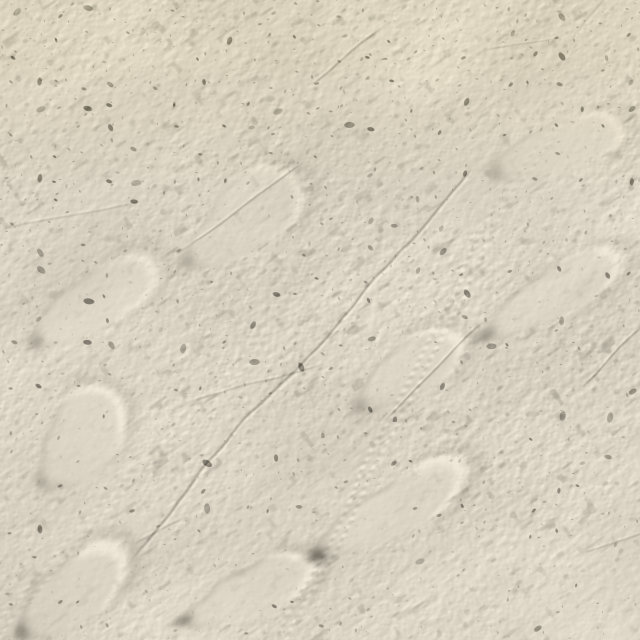
A Shadertoy shader for this texture:

```glsl
// Pale trodden sand in low sunlight: embossed grain, dark grit, soft footprints,
// scratches and small animal trails. Every layer adds to one brightness value,
// which is finally mapped onto a ramp from shadowed to sunlit sand.

const vec3 SHADOW_SAND = vec3(0.51, 0.49, 0.44);
const vec3 SUNLIT_SAND = vec3(0.89, 0.86, 0.80);
const float TAU = 6.2831853;
const int PRINT_COUNT = 9;
const int SCRATCH_COUNT = 9;

float hash(vec2 p) {
    return fract(sin(dot(p, vec2(127.1, 311.7))) * 43758.5453);
}

vec2 hash2(vec2 p) {
    return vec2(hash(p), hash(p + 37.3));
}

vec2 rotate(vec2 p, float angle) {
    float c = cos(angle), s = sin(angle);
    return vec2(c * p.x + s * p.y, c * p.y - s * p.x);
}

float bump(float x, float width) {
    return exp(-x * x / (width * width));
}

float noise(vec2 p) {
    vec2 i = floor(p), f = fract(p);
    f = f * f * (3.0 - 2.0 * f);
    return mix(mix(hash(i), hash(i + vec2(1, 0)), f.x),
               mix(hash(i + vec2(0, 1)), hash(i + vec2(1, 1)), f.x), f.y);
}

float fbm(vec2 p) {
    float sum = 0.0, amp = 0.5;
    for (int i = 0; i < 4; i++) {
        sum += amp * noise(p);
        p = rotate(p, 0.6) * 2.03 + 11.7;
        amp *= 0.5;
    }
    return sum;
}

vec2 wobble(vec2 p, float scale) {
    return vec2(noise(p * scale), noise(p * scale + 17.0)) - 0.5;
}

float grainHeight(vec2 p) {
    vec2 q = rotate(p, 0.6);
    return noise(q * vec2(85.0, 125.0)) + 0.6 * noise(q * vec2(190.0, 250.0) + 5.0);
}

// Dark grit: one randomly turned oval per occupied cell.
float grit(vec2 p, float cells, float share, float darkness) {
    vec2 id = floor(p * cells);
    vec2 r = hash2(id + cells), jitter = hash2(id + cells + 71.0);
    vec2 q = rotate(fract(p * cells) - mix(vec2(0.25), vec2(0.75), jitter), r.y * TAU);
    float radius = mix(0.06, 0.18, pow(jitter.x, 3.0));
    float soft = 0.0014 * cells;
    float d = length(q * vec2(0.8, 1.4)) - radius;
    return step(r.x, share) * smoothstep(soft, -soft, d) * darkness * (0.4 + 0.6 * r.y);
}

// Returns shading in x and the smooth pressed area in y.
vec2 footprint(vec2 p, vec2 center, float angle, vec2 size, float heelDepth) {
    vec2 q = rotate(p - center, angle) / size;
    q.y /= max(0.45, 0.85 + 0.25 * q.x);
    float d = length(q) - 1.0;
    float toe = smoothstep(0.1, 0.9, q.x);
    float lip = bump(d, 0.10) * toe;
    float lipShade = bump(d - 0.22, 0.13) * toe;
    float wall = bump(d + 0.05, 0.13) * smoothstep(0.3, -0.7, q.x - 0.6 * q.y);
    float heel = bump(length((q - vec2(-0.93, 0.05)) / vec2(0.15, 0.34)), 1.0);
    float inside = smoothstep(0.10, -0.10, d);
    float shade = 0.075 * lip - 0.055 * lipShade - 0.06 * wall - heelDepth * heel;
    return vec2(shade + 0.008 * inside, inside);
}

// A groove with a dark bed and a bright bank; d is the signed distance.
float groove(float d, float width) {
    return 0.06 * bump(d - 1.9 * width, width) - 0.17 * bump(d, width);
}

// Two rows of tiny steps beside a center line.
float stepTrack(float across, float along) {
    return bump(abs(across) - 0.007, 0.0035) * sin(along * TAU * 75.0);
}

float scratch(vec2 p, vec2 center, float angle, float halfLength, float bend) {
    vec2 q = rotate(p - center, angle);
    float d = q.y - bend * sin(q.x / halfLength * 2.0);
    return groove(d, 0.0018) * smoothstep(halfLength, halfLength * 0.7, abs(q.x));
}

void mainImage(out vec4 fragColor, in vec2 fragCoord) {
    vec2 p = fragCoord / iResolution.y;
    vec2 bent = p + 0.035 * wobble(p, 8.0) + 0.009 * wobble(p, 32.0);
    float tone = 0.853 + 0.09 * (fbm(rotate(p, 0.5) * vec2(5.0, 11.0)) - 0.47);

    // Footprints, spread evenly and fading with distance
    float pressed = 0.0;
    for (int i = 0; i < PRINT_COUNT; i++) {
        float n = float(i);
        vec2 r = hash2(vec2(n, 4.0));
        vec2 center = fract(0.1 + n * vec2(0.7549, 0.5698)) * vec2(1.0, 0.8);
        vec2 size = vec2(mix(0.09, 0.14, r.x), mix(0.04, 0.062, r.y));
        vec2 mark = footprint(bent, center, mix(0.35, 0.8, r.y), size, mix(0.1, 0.3, r.x));
        tone += mark.x * mix(1.1, 0.45, center.y);
        pressed = max(pressed, mark.y);
    }

    // Embossed grain and small pits, weaker on pressed sand
    float rough = mix(1.0, 0.4, pressed) * mix(0.6, 1.15, noise(p * 7.0 + 3.0));
    float relief = grainHeight(p) - grainHeight(p + vec2(0.0035, -0.0025));
    tone += rough * 0.085 * relief;
    tone -= rough * 0.10 * smoothstep(0.70, 0.98, noise(rotate(p, 0.6) * vec2(75.0, 120.0) + 40.0));

    // Long winding trail and two dotted tracks
    vec2 sway = 0.03 * wobble(p, 6.0) + 0.006 * wobble(p, 26.0);
    float trail = (p.x - 0.10 - 0.85 * p.y + sway.x) * 0.76;
    tone += groove(trail, 0.0022) * smoothstep(0.2, 0.5, noise(vec2(p.y * 9.0, 2.0)));
    float track = (p.x - 0.44 - 0.52 * p.y + sway.y) * 0.88;
    tone += 0.06 * stepTrack(track, p.y) * smoothstep(0.95, 0.5, p.y);
    float faintTrack = (p.x + 0.01 - 0.88 * p.y + sway.y) * 0.75;
    tone += 0.035 * stepTrack(faintTrack, p.y) * smoothstep(0.7, 0.4, p.y);

    // Scattered scratches and twigs
    for (int i = 0; i < SCRATCH_COUNT; i++) {
        float n = float(i);
        vec2 r = hash2(vec2(n, 19.0));
        vec2 center = fract(0.4 + n * vec2(0.5698, 0.7549));
        tone += scratch(p + 0.5 * sway, center, mix(0.1, 0.75, r.x),
                        mix(0.03, 0.12, r.y), 0.008 * (r.x - 0.3)) * mix(0.35, 0.9, r.x);
    }

    // Grit, denser toward the top
    tone -= grit(p, 27.0, mix(0.18, 0.42, p.y), 0.36);
    tone -= grit(rotate(p, 0.5), 62.0, mix(0.16, 0.36, p.y), 0.22) * mix(1.0, 0.5, pressed);

    float light = (tone - SHADOW_SAND.r) / (SUNLIT_SAND.r - SHADOW_SAND.r);
    vec3 color = mix(SHADOW_SAND, SUNLIT_SAND, clamp(light, -0.4, 1.12));
    color += vec3(0.012, 0.010, -0.018) * smoothstep(0.6, 1.0, p.y);
    fragColor = vec4(color, 1.0);
}
```
